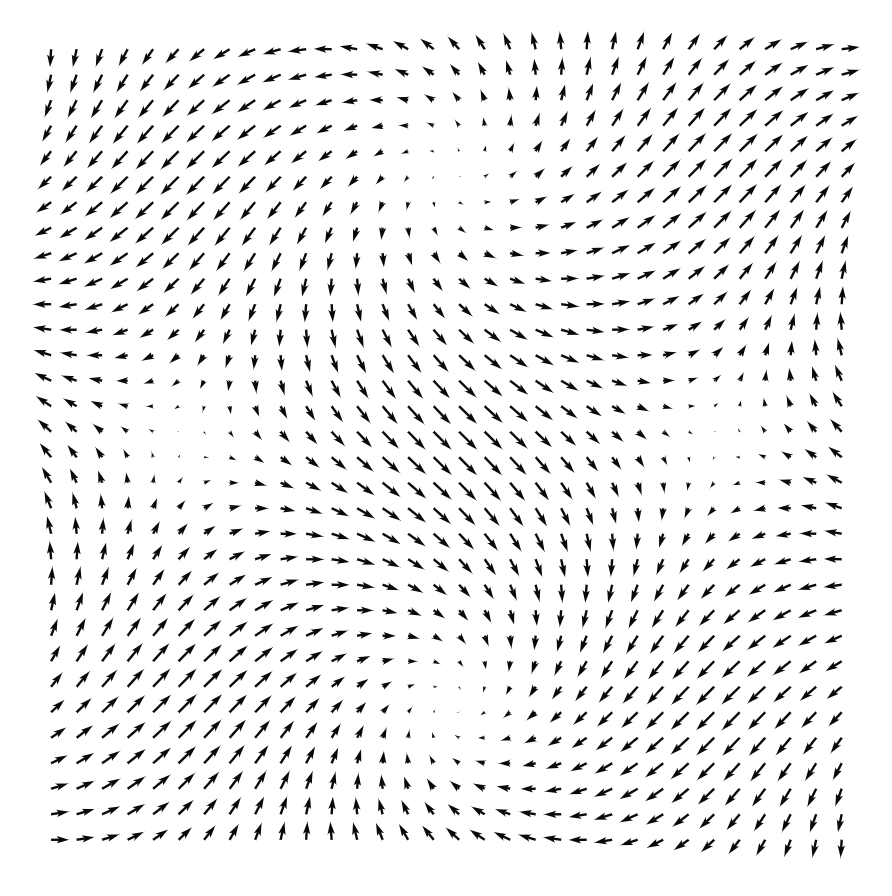
Write a WebGL 2 fragment shader that draws this pattern.

```glsl
#version 300 es
precision highp float;
// Quiver plot of the vector field (cos(x - y), sin(x + y)) in black arrows on white.

#define GRID_COUNT 32.0
#define GRID_ORIGIN vec2(-0.4427, -0.4392)
#define GRID_STEP 0.02859
#define FIELD_STEP 0.15
#define UNIT_LENGTH 0.0200
#define SHAFT_WIDTH 0.00265
#define HEAD_LENGTH 5.0
#define HEAD_WIDTH 3.0
#define HEAD_NOTCH 4.5
#define INK vec3(0.03)
#define PAPER vec3(1.0)

uniform vec2 u_resolution;
out vec4 fragColor;

vec2 field(vec2 p) {
    return vec2(cos(p.x - p.y), sin(p.x + p.y));
}

// Signed distance to an arrow along +x with its tail at the origin.
float arrowDistance(vec2 p, float len, float width) {
    p.y = abs(p.y);

    // Shaft, ending inside the head.
    float shaftEnd = len - (HEAD_NOTCH - 0.5) * width;
    float shaft = max(max(-p.x, p.x - shaftEnd), p.y - 0.5 * width);

    // Barbed head: slanted side and swept-back rear edge.
    vec2 barb = vec2(-HEAD_LENGTH, 0.5 * HEAD_WIDTH);
    vec2 rear = vec2(-HEAD_NOTCH, 0.5) - barb;
    vec2 sideNormal = normalize(vec2(barb.y, -barb.x));
    vec2 rearNormal = normalize(vec2(rear.y, -rear.x));
    vec2 fromTip = p - vec2(len, 0.0);
    float head = max(dot(fromTip, sideNormal),
                     dot(fromTip - barb * width, rearNormal));
    return min(shaft, head);
}

// Ink coverage of the arrow rooted at one grid node.
float arrowCoverage(vec2 p, vec2 node, float pixel) {
    vec2 v = field(node * FIELD_STEP);
    float magnitude = max(length(v), 1e-4);
    vec2 dir = v / magnitude;
    float len = magnitude * UNIT_LENGTH;

    // Arrows shorter than their head shrink as a whole.
    float width = min(SHAFT_WIDTH, len / HEAD_LENGTH);
    vec2 offset = p - GRID_ORIGIN - node * GRID_STEP;
    vec2 local = vec2(dot(offset, dir), dir.x * offset.y - dir.y * offset.x);
    float d = arrowDistance(local, len, width);
    return clamp(0.5 - d / pixel, 0.0, 1.0) * min(1.0, len / (2.0 * pixel));
}

void main() {
    float pixel = 1.0 / min(u_resolution.x, u_resolution.y);
    vec2 p = (gl_FragCoord.xy - 0.5 * u_resolution) * pixel;
    vec2 nearest = round((p - GRID_ORIGIN) / GRID_STEP);

    // Arrows reach into neighbouring cells.
    float ink = 0.0;
    for (int j = -1; j <= 1; j++) {
        for (int i = -1; i <= 1; i++) {
            vec2 node = nearest + vec2(i, j);
            bool inside = all(greaterThanEqual(node, vec2(0.0))) &&
                          all(lessThan(node, vec2(GRID_COUNT)));
            if (inside) ink = max(ink, arrowCoverage(p, node, pixel));
        }
    }
    fragColor = vec4(mix(PAPER, INK, ink), 1.0);
}
```
